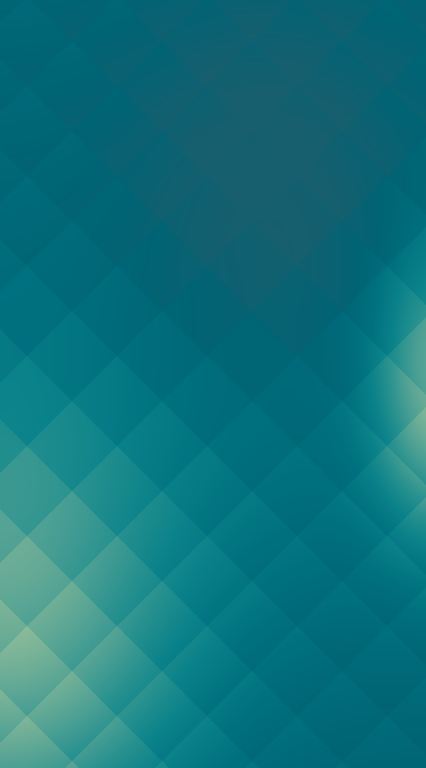
Write a Shadertoy shader that draws this background.

```glsl
// Teal diamond quilt lit by warm glows from the lower left and the right edge.
#define TILE 0.2113              // diamond width, in canvas widths
#define ANCHOR vec2(0.0634, 0.758) // one corner of the lattice
#define BASE_TONE 1.15
#define LEFT_GLOW 4.8
#define RIGHT_GLOW 4.6
#define MID_GLOW 0.5
#define SHADE 1.3
#define FACET 0.28               // tone step between neighbouring diamonds
#define FACET_GAIN 0.1           // extra step in bright areas

// Soft elliptical spot
float spot(vec2 p, vec2 center, vec2 size) {
    vec2 d = (p - center) / size;
    return exp(-dot(d, d));
}

// Rising ramp per cell, with its falling edge smoothed over width w
vec2 softSaw(vec2 x, float w) {
    vec2 f = fract(x);
    return f * (1.0 - smoothstep(1.0 - w, 1.0, f));
}

// Slate to teal to pale sand green
vec3 palette(float tone) {
    vec3 ramp[8] = vec3[8](
        vec3(0.09, 0.37, 0.43), vec3(0.00, 0.39, 0.455),
        vec3(0.00, 0.44, 0.50), vec3(0.04, 0.51, 0.54),
        vec3(0.16, 0.57, 0.56), vec3(0.31, 0.63, 0.58),
        vec3(0.45, 0.69, 0.59), vec3(0.59, 0.75, 0.61));
    float t = clamp(tone, 0.0, 6.999);
    int i = int(t);
    return mix(ramp[i], ramp[i + 1], t - float(i));
}

void mainImage(out vec4 fragColor, in vec2 fragCoord) {
    vec2 p = fragCoord / iResolution.x;

    // Broad light and shade
    float tone = BASE_TONE;
    tone += LEFT_GLOW * spot(p, vec2(0.0, 0.277), vec2(0.437, 0.61));
    tone += RIGHT_GLOW * spot(p, vec2(1.033, 0.864), vec2(0.153, 0.345));
    tone += MID_GLOW * spot(p, vec2(0.704, 0.676), vec2(0.4));
    tone -= SHADE * spot(p, vec2(0.622, 1.404), vec2(0.33, 0.446));

    // Diamonds fade from a light top corner to a dark bottom corner
    vec2 q = p - ANCHOR;
    vec2 cell = vec2(q.y + q.x, q.y - q.x) / TILE;
    vec2 saw = softSaw(cell, 2.0 / (TILE * iResolution.x));
    float facet = saw.x + saw.y - 1.0;
    tone += facet * (FACET + FACET_GAIN * tone);

    fragColor = vec4(palette(tone), 1.0);
}
```
